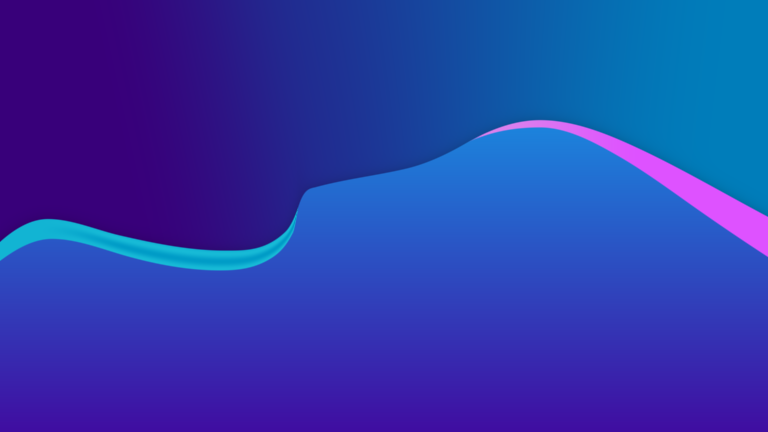
Reproduce this background procedurally as a Shadertoy shader.

```glsl
// Flowing blue wave with a cyan ribbon fold and a magenta ribbon over a violet-to-teal sky.
#define ASPECT 1.7778
#define FOLD_X 0.692
#define MAGENTA_START 1.076
#define SHADOW_WIDTH 0.012
#define SHADOW_DEPTH 0.12
#define SHEEN_BANDS 8.0

const vec3 VIOLET  = vec3(0.22, 0.00, 0.48);
const vec3 NAVY    = vec3(0.14, 0.14, 0.55);
const vec3 TEAL    = vec3(0.00, 0.49, 0.73);
const vec3 INDIGO  = vec3(0.25, 0.05, 0.63);
const vec3 AZURE   = vec3(0.11, 0.51, 0.86);
const vec3 CYAN    = vec3(0.09, 0.73, 0.84);
const vec3 LAGOON  = vec3(0.00, 0.61, 0.78);
const vec3 ORCHID  = vec3(0.86, 0.50, 0.93);
const vec3 MAGENTA = vec3(0.87, 0.32, 1.00);

// Spline knots: position x, height y, slope
const vec3 CREST_LEFT[7] = vec3[7](
    vec3(0.0, 0.440, 0.9), vec3(0.111, 0.493, 0.0), vec3(0.278, 0.455, -0.23),
    vec3(0.521, 0.420, 0.0), vec3(0.660, 0.463, 0.95), vec3(0.692, 0.5255, 3.0),
    vec3(0.7315, 0.567, 0.27));
const vec3 CREST_RIGHT[7] = vec3[7](
    vec3(0.692, 0.5255, 3.0), vec3(0.7315, 0.567, 0.27), vec3(0.9375, 0.609, 0.23),
    vec3(1.076, 0.667, 0.58), vec3(1.25, 0.722, 0.0), vec3(1.4815, 0.655, -0.47),
    vec3(1.778, 0.498, -0.53));
const vec3 UNDER_CYAN[7] = vec3[7](
    vec3(0.0, 0.396, 0.75), vec3(0.120, 0.447, 0.0), vec3(0.301, 0.405, -0.27),
    vec3(0.509, 0.374, 0.0), vec3(0.625, 0.4005, 0.6), vec3(0.678, 0.461, 2.0),
    vec3(0.692, 0.5255, 4.0));
const vec3 UNDER_MAGENTA[7] = vec3[7](
    vec3(0.7315, 0.567, 0.27), vec3(0.9375, 0.609, 0.23), vec3(1.076, 0.667, 0.5),
    vec3(1.25, 0.705, 0.0), vec3(1.435, 0.6366, -0.58), vec3(1.620, 0.5116, -0.70),
    vec3(1.778, 0.405, -0.65));

// Cubic Hermite spline through seven knots
float spline(vec3 knots[7], float x) {
    float y = knots[0].y;
    for (int i = 0; i < 6; i++) {
        vec3 a = knots[i], b = knots[i + 1];
        if (x < a.x) break;
        float h = b.x - a.x;
        float t = clamp((x - a.x) / h, 0.0, 1.0);
        float s = 1.0 - t;
        y = mix(a.y, b.y, t * t * (3.0 - 2.0 * t)) + h * t * s * (a.z * s - b.z * t);
    }
    return y;
}

float crestHeight(float x) {
    return x < FOLD_X ? spline(CREST_LEFT, x) : spline(CREST_RIGHT, x);
}

float underHeight(float x) {
    if (x < FOLD_X) return spline(UNDER_CYAN, x);
    if (x < MAGENTA_START) return crestHeight(x);
    return spline(UNDER_MAGENTA, x);
}

// Height above a curve, scaled to approximate true distance
float slopeDistance(float rise, float slope) {
    return rise / sqrt(1.0 + slope * slope);
}

vec3 skyColor(vec2 p) {
    float tilt = mix(0.22, -0.12, smoothstep(0.6, 1.5, p.x));
    float s = p.x + tilt * (p.y - 0.75);
    vec3 color = mix(VIOLET, NAVY, smoothstep(0.25, 0.75, s));
    return mix(color, TEAL, smoothstep(0.5, 1.7, s));
}

vec3 ribbonColor(float x, float across) {
    float sheen = 0.5 + 0.5 * cos(SHEEN_BANDS * (across - 0.05));
    sheen = mix(0.8, sheen, smoothstep(0.08, 0.3, x));
    vec3 cyan = mix(LAGOON, CYAN, sheen);
    vec3 magenta = mix(ORCHID, MAGENTA, smoothstep(1.15, 1.5, x));
    return x < 0.9 ? cyan : magenta;
}

void mainImage(out vec4 fragColor, in vec2 fragCoord) {
    vec2 p = fragCoord / iResolution.xy * vec2(ASPECT, 1.0);
    float pixel = 1.0 / iResolution.y;

    // Curve heights and signed distances
    float e = 0.002;
    float crest = crestHeight(p.x);
    float under = min(underHeight(p.x), crest);
    float crestSlope = (crestHeight(p.x + e) - crestHeight(p.x - e)) / (2.0 * e);
    float underSlope = (underHeight(p.x + e) - underHeight(p.x - e)) / (2.0 * e);
    float aboveCrest = slopeDistance(p.y - crest, crestSlope);
    float aboveUnder = slopeDistance(p.y - under, underSlope);

    // Sky with a faint contact shadow along the crest
    vec3 color = skyColor(p);
    color *= 1.0 - SHADOW_DEPTH * exp(-max(aboveCrest, 0.0) / SHADOW_WIDTH);

    // Ribbons, then the wave body below them
    float across = clamp((p.y - under) / max(crest - under, 0.001), 0.0, 1.0);
    vec3 body = mix(INDIGO, AZURE, clamp(p.y / 0.7, 0.0, 1.0));
    vec3 wave = mix(body, ribbonColor(p.x, across), smoothstep(-pixel, pixel, aboveUnder)
        * smoothstep(0.0, 2.0 * pixel, crest - under));
    color = mix(wave, color, smoothstep(-pixel, pixel, aboveCrest));

    fragColor = vec4(color, 1.0);
}
```
